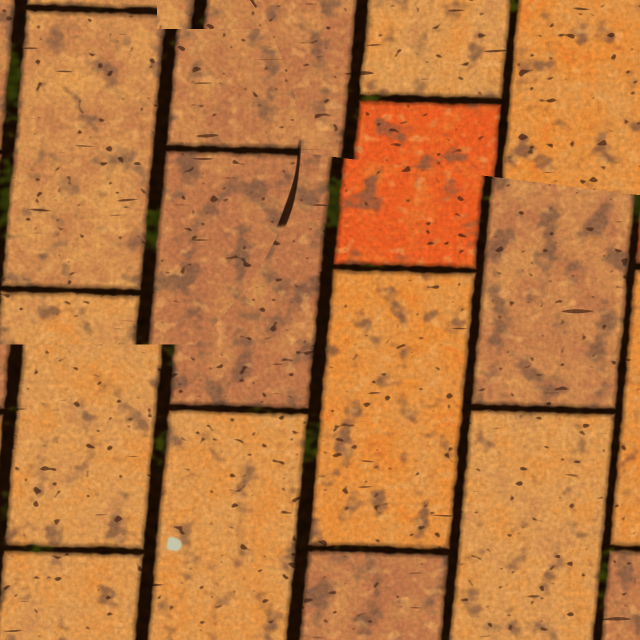
Give the GLSL for this texture, as a WebGL 1 fragment shader.

```glsl
precision highp float;
uniform vec2 u_resolution;

// Layout, in canvas units with y measured downward
const float COLUMN = 0.2375;       // column pitch
const float BRICK = 0.439;         // brick length
const vec2 ORIGIN = vec2(0.0755, 0.859);
const float LEAN = 0.092;          // sideways drift of the columns
const float TILT = 0.007;          // slope of the cross joints
const vec2 LEFT_SLIP = vec2(-0.045, 0.034);
const vec2 RIGHT_SLIP = vec2(0.0, 0.1745);

// Joints
const float WIDE_JOINT = 0.0095;
const float NARROW_JOINT = 0.0052;
const float CROSS_JOINT = 0.0042;
const float WOBBLE = 0.0032;

// Firing tone per column and row: 0 brown, 1 tan, 2 orange, 3 red
const mat4 TONES = mat4(0.9, 0.65, 1.1, 1.15,
                        0.3, 0.35, 0.1, 1.3,
                        1.1, 3.0, 1.75, 0.2,
                        1.0, 1.7, 0.4, 1.1);

const vec3 BROWN = vec3(0.73, 0.45, 0.28);
const vec3 TAN = vec3(0.85, 0.59, 0.32);
const vec3 ORANGE = vec3(0.89, 0.54, 0.22);
const vec3 RED = vec3(0.90, 0.36, 0.14);
const vec3 PALE = vec3(0.91, 0.65, 0.37);
const vec3 SOOT = vec3(0.49, 0.34, 0.25);
const vec3 PIT = vec3(0.27, 0.15, 0.09);
const vec3 GAP = vec3(0.10, 0.045, 0.01);
const vec3 MOSS = vec3(0.19, 0.22, 0.03);
const vec3 FLECK = vec3(0.76, 0.79, 0.70);
const vec2 FLECK_CENTER = vec2(0.271, 0.851);

vec2 gradient(vec2 cell) {
  vec3 h = fract(cell.xyx * vec3(0.1031, 0.1030, 0.0973));
  h += dot(h, h.yzx + 33.33);
  return fract((h.xx + h.yz) * h.zy) * 2.0 - 1.0;
}

float noise(vec2 p) {
  vec2 i = floor(p), f = fract(p);
  vec2 s = f * f * f * (f * (f * 6.0 - 15.0) + 10.0);
  vec2 e = vec2(0.0, 1.0);
  float low = mix(dot(gradient(i), f), dot(gradient(i + e.yx), f - e.yx), s.x);
  float high = mix(dot(gradient(i + e), f - e), dot(gradient(i + 1.0), f - 1.0), s.x);
  return 1.5 * mix(low, high, s.y);
}

// One at the component whose position equals the index
vec4 pick(float index) {
  return 1.0 - step(0.5, abs(vec4(0.0, 1.0, 2.0, 3.0) - index));
}

vec3 clay(float tone) {
  vec3 c = mix(BROWN, TAN, clamp(tone, 0.0, 1.0));
  c = mix(c, ORANGE, clamp(tone - 1.0, 0.0, 1.0));
  return mix(c, RED, clamp(tone - 2.0, 0.0, 1.0));
}

vec3 paving(vec2 p) {
  // Slipped sections, divided by a curved break
  float bend = p.y - 0.22;
  float breakX = 0.468 - 1.6 * bend * bend;
  vec2 q = p;
  if (p.x < breakX) {
    if (p.y > 0.045 * step(0.245, p.x) && p.y < 0.538) q -= LEFT_SLIP;
  } else if (p.y < 0.18 + 0.125 * p.x) {
    q -= RIGHT_SLIP;
  }

  // Running bond turned upright
  float u = (q.x + LEAN * q.y - ORIGIN.x) / COLUMN;
  float column = floor(u);
  float across = fract(u);
  float v = (q.y - ORIGIN.y - TILT * (across - 0.5)) / BRICK + 0.5 * mod(column, 2.0);
  float row = floor(v);
  vec2 toJoint = (0.5 - abs(vec2(across, fract(v)) - 0.5)) * vec2(COLUMN, BRICK);
  float jointWidth = mix(WIDE_JOINT, NARROW_JOINT, smoothstep(0.45, 0.85, p.x));
  float edge = min(toJoint.x - jointWidth, toJoint.y - CROSS_JOINT);
  edge += WOBBLE * (0.6 * noise(q * 22.0) + 0.6 * noise(q * 65.0));

  // Fired clay with blotches, soot and pale grains
  float mirrored = abs(3.0 - abs(3.0 - column));
  float tone = dot(pick(row + 3.0), TONES * pick(mirrored));
  float blotch = noise(q * vec2(25.0, 21.0) + 7.0 * row);
  float speck = noise(q * vec2(58.0, 76.0) + 31.0);
  vec3 color = clay(tone + 0.6 * noise(q * 16.0 + 3.0) + 0.35 * speck);
  float soot = blotch + 0.45 * speck + 0.2 * (1.0 - min(tone, 1.0));
  color = mix(color, SOOT, 0.75 * smoothstep(0.12, 0.75, soot));
  color = mix(color, PALE, 0.5 * smoothstep(0.15, 0.7, noise(q * vec2(45.0, 60.0) + 80.0)));

  // Pits and short scratches
  float pit = noise(q * vec2(62.0, 88.0) + 140.0) + 0.3 * blotch;
  color = mix(color, PIT, 0.75 * smoothstep(0.48, 0.75, pit));
  float scratch = noise(q * vec2(15.0, 110.0) + 210.0);
  color = mix(color, PIT, 0.7 * smoothstep(0.66, 0.82, scratch));
  color *= 1.0 + 0.1 * noise(q * 130.0) + 0.06 * noise(q * 240.0);
  float fleck = length(p - FLECK_CENTER) + 0.004 * noise(p * 90.0);
  color = mix(color, FLECK, 0.9 - 0.9 * smoothstep(0.009, 0.015, fleck));

  // Worn rims, dark joints and moss
  color *= mix(0.6, 1.0, smoothstep(0.0, 0.009, edge));
  float moss = smoothstep(0.25, 0.6, noise(q * 8.0 + 55.0) + 0.3 * speck);
  vec3 joint = mix(GAP, MOSS, 0.8 * moss) * (1.0 + 0.4 * speck);
  color = mix(joint, color, smoothstep(-0.002, 0.0025, edge));

  // Open crack along part of the break
  float crackWidth = mix(0.0008, 0.005, smoothstep(0.25, 0.34, p.y));
  float crack = 1.0 - smoothstep(crackWidth, crackWidth + 0.003, abs(p.x - breakX));
  crack *= smoothstep(0.21, 0.24, p.y) * (1.0 - smoothstep(0.348, 0.358, p.y));
  return mix(color, GAP, 0.85 * crack);
}

void main() {
  // Four samples smooth the broken seams
  vec3 sum = vec3(0.0);
  for (int i = 0; i < 4; i++) {
    vec2 offset = vec2(mod(float(i), 2.0), floor(float(i) / 2.0)) * 0.5 - 0.25;
    vec2 uv = (gl_FragCoord.xy + offset) / u_resolution;
    sum += paving(vec2(uv.x, 1.0 - uv.y));
  }
  gl_FragColor = vec4(sum * 0.25, 1.0);
}
```
